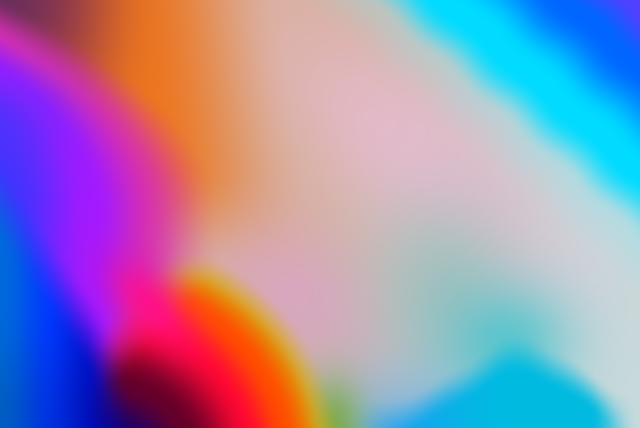
A Shadertoy shader for this background:

```glsl
// A soft, defocused wash of colour: pale pink centre, hot arc and violet to the
// left, cyan and blue sweeping across the far corner. Layers are painted back to
// front, each masked by a smooth ramp or a rotated Gaussian glow.

// Smooth step from 0 at a to 1 at b, with a and b in either order.
float ramp(float a, float b, float x) {
    float t = clamp((x - a) / (b - a), 0.0, 1.0);
    return t * t * (3.0 - 2.0 * t);
}

// Elliptical Gaussian, its long axis turned by angle.
float glow(vec2 p, vec2 center, vec2 size, float angle) {
    float c = cos(angle), s = sin(angle);
    vec2 d = mat2(c, -s, s, c) * (p - center) / size;
    return exp(-dot(d, d));
}

// Pale middle, with pink, mauve and sage drifts.
vec3 paleField(vec2 p) {
    vec3 col = mix(vec3(0.84, 0.68, 0.58), vec3(0.78, 0.86, 0.86),
                   ramp(0.6, 1.4, p.x - 0.3 * (p.y - 0.5)));
    col = mix(col, vec3(0.90, 0.73, 0.81), 0.9 * glow(p, vec2(0.98, 0.63), vec2(0.45, 0.19), -0.72));
    col = mix(col, vec3(0.85, 0.65, 0.76), 0.9 * glow(p, vec2(0.70, 0.30), vec2(0.24, 0.17), -0.5));
    return mix(col, vec3(0.62, 0.75, 0.74), 0.85 * glow(p, vec2(1.04, 0.33), vec2(0.17, 0.20), 0.0));
}

// Uneven cyan pool along the lower edge.
vec3 pool(vec3 col, vec2 p) {
    col = mix(col, vec3(0.40, 0.68, 0.90), 0.7 * glow(p, vec2(0.97, 0.0), vec2(0.24, 0.14), 0.0));
    col = mix(col, vec3(0.20, 0.76, 0.80), 0.7 * glow(p, vec2(1.19, 0.20), vec2(0.15, 0.13), 0.0));
    float bump = (p.x - 1.22) / 0.18;
    float surface = 0.15 * exp(-bump * bump) + 0.005 * sin(38.0 * p.x);
    vec3 water = mix(vec3(0.10, 0.62, 0.95), vec3(0.0, 0.73, 0.88), ramp(0.85, 1.2, p.x));
    float mask = ramp(0.07, -0.03, p.y - surface);
    return mix(col, water, mask * ramp(0.78, 0.98, p.x) * ramp(1.5, 1.38, p.x));
}

// Orange column that turns through magenta and violet to indigo.
vec3 warmSide(vec3 col, vec2 p) {
    float orange = ramp(0.72, 0.36, p.x + 0.12 * (p.y - 0.6)) * ramp(0.36, 0.62, p.y);
    col = mix(col, vec3(0.93, 0.46, 0.12), orange);
    col = mix(col, vec3(0.72, 0.27, 0.22), ramp(0.36, 0.10, p.x) * ramp(0.6, 0.9, p.y));
    col = mix(col, vec3(0.42, 0.18, 0.35), glow(p, vec2(0.0, 1.0), vec2(0.20, 0.17), 0.0));

    float above = max(p.y - 0.5, 0.0);
    float q = p.x - 0.42 + 2.0 * above * above;
    col = mix(col, vec3(0.84, 0.18, 0.70), ramp(0.10, -0.10, q));
    col = mix(col, vec3(0.64, 0.10, 1.0), ramp(-0.06, -0.20, q));
    col = mix(col, vec3(0.24, 0.20, 1.0), ramp(-0.20, -0.40, q));
    return mix(col, vec3(0.30, 0.20, 0.98), 0.7 * glow(p, vec2(0.0, 0.70), vec2(0.15, 0.13), 0.0));
}

// Rings of red, orange and yellow around a dark core.
vec3 hotArc(vec3 col, vec2 p) {
    float r = length(p - vec2(0.254, -0.094));
    vec3 heat = mix(vec3(0.10, 0.0, 0.42), vec3(0.40, 0.0, 0.16), ramp(0.08, 0.21, r));
    heat = mix(heat, vec3(1.0, 0.03, 0.20), ramp(0.20, 0.35, r));
    heat = mix(heat, vec3(1.0, 0.30, 0.0), ramp(0.33, 0.43, r));
    heat = mix(heat, vec3(0.85, 0.66, 0.05), ramp(0.42, 0.52, r));
    col = mix(col, vec3(0.45, 0.66, 0.20), 0.8 * glow(p, vec2(0.78, 0.0), vec2(0.07, 0.11), 0.0));
    float side = ramp(0.24, 0.42, p.x - 0.9 * (p.y - 0.25));
    col = mix(col, heat, ramp(0.56, 0.47, r) * side);
    return mix(col, vec3(1.0, 0.05, 0.55), 0.9 * glow(p, vec2(0.355, 0.285), vec2(0.12, 0.06), -0.8));
}

// Blue wedge in the lower left.
vec3 blueWedge(vec3 col, vec2 p) {
    float d = 0.3 - dot(p, vec2(0.824, 0.566));
    vec3 blue = mix(vec3(0.0, 0.41, 0.86), vec3(0.0, 0.22, 1.0), ramp(0.0, 0.13, p.x));
    blue = mix(blue, vec3(0.0, 0.05, 0.80), ramp(0.10, 0.24, p.x));
    blue *= 0.88 + 0.12 * ramp(0.0, 0.3, p.y);
    return mix(col, blue, ramp(-0.06, 0.06, d) * ramp(0.32, 0.20, p.x));
}

// Diagonal sweep of cyan, blue and indigo in the upper right.
vec3 coolCorner(vec3 col, vec2 p) {
    float d = dot(p, vec2(0.66, 0.752)) - 1.397;
    d += 0.005 * sin(24.0 * (p.x - p.y));
    col = mix(col, vec3(0.55, 0.88, 0.93), 0.55 * ramp(-0.20, 0.0, d));
    col = mix(col, vec3(0.0, 0.86, 1.0), ramp(-0.08, 0.03, d));
    col = mix(col, vec3(0.0, 0.40, 1.0), ramp(0.06, 0.22, d));
    return mix(col, vec3(0.32, 0.25, 1.0), ramp(0.23, 0.33, d));
}

void mainImage(out vec4 fragColor, in vec2 fragCoord) {
    vec2 p = fragCoord / iResolution.xy * vec2(1.5, 1.0);
    vec3 col = paleField(p);
    col = pool(col, p);
    col = warmSide(col, p);
    col = hotArc(col, p);
    col = blueWedge(col, p);
    col = coolCorner(col, p);
    fragColor = vec4(col, 1.0);
}
```
